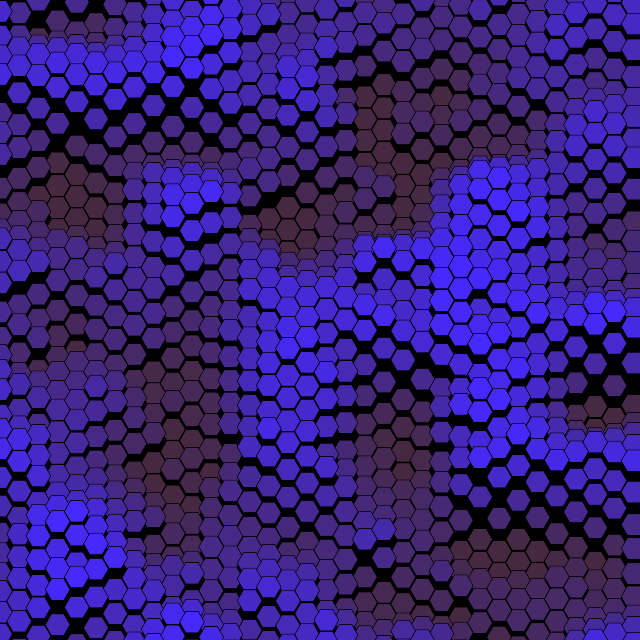
Reproduce this pattern procedurally as a WebGL 1 fragment shader.

```glsl
precision highp float;
// Field of violet hexagonal tiles, raised by noise so they overlap above and leave black gaps below.

uniform vec2 u_resolution;

const float COLUMN_STEP = 0.03;     // distance between tile columns
const float INRADIUS = 0.01732;     // half the tile height
const float OUTLINE = 0.0011;
const float LIFT = 0.064;           // rise of the highest tile
const int LAYERS = 8;               // half rows that can reach one point

float hash(vec2 p) {
    vec3 q = fract(vec3(p.xyx) * vec3(0.1031, 0.1030, 0.0973));
    q += dot(q, q.yzx + 33.33);
    return fract((q.x + q.y) * q.z);
}

// Value noise with a steeper change sideways than upwards
float plateauNoise(vec2 p) {
    vec2 cell = floor(p);
    vec2 f = fract(p);
    vec2 t = vec2(smoothstep(0.15, 0.85, f.x), smoothstep(0.0, 1.0, f.y));
    float low = mix(hash(cell), hash(cell + vec2(1.0, 0.0)), t.x);
    float high = mix(hash(cell + vec2(0.0, 1.0)), hash(cell + 1.0), t.x);
    return mix(low, high, t.y);
}

// Height from 0 to 1 of the tile resting at this place
float tileHeight(vec2 place) {
    float broad = plateauNoise(place * vec2(6.0, 10.0) + vec2(17.3, 41.6));
    float fine = plateauNoise(place * vec2(17.0, 21.0) + vec2(73.1, 8.4));
    return clamp(0.5 + 1.08 * (broad - 0.5) + 0.4 * (fine - 0.5), 0.0, 1.0);
}

// Signed distance to a hexagon with flat top and bottom
float hexDistance(vec2 p, float inradius) {
    p = abs(p);
    return max(p.y, dot(p, vec2(0.8660, 0.5))) - inradius;
}

vec3 tileColor(float height) {
    return vec3(0.275, 0.16, mix(0.25, 1.0, height));
}

// Paints one outlined tile over what lies behind it
vec3 paintTile(vec3 behind, float d, vec3 face, float pixel) {
    float cover = smoothstep(0.5 * pixel, -0.5 * pixel, d);
    float inside = smoothstep(0.5 * pixel, -0.5 * pixel, d + OUTLINE);
    return mix(behind, face * inside, cover);
}

// Stacks the tiles from the back (top) to the front (bottom)
vec3 tileField(vec2 p, float pixel) {
    vec3 color = vec3(0.0);
    float leftColumn = floor(p.x / COLUMN_STEP);
    float backRow = floor(p.y / INRADIUS) + 1.0;
    for (int i = 0; i < LAYERS; i++) {
        float row = backRow - float(i);
        // Odd half rows hold odd columns, even half rows even ones
        float column = leftColumn + mod(leftColumn + row, 2.0);
        vec2 place = vec2(column * COLUMN_STEP, row * INRADIUS);
        float height = tileHeight(place);
        vec2 center = place + vec2(0.0, LIFT * height);
        float d = hexDistance(p - center, INRADIUS);
        color = paintTile(color, d, tileColor(height), pixel);
    }
    return color;
}

void main() {
    float pixel = 1.0 / u_resolution.y;
    vec2 p = gl_FragCoord.xy * pixel;
    gl_FragColor = vec4(tileField(p, pixel), 1.0);
}
```
